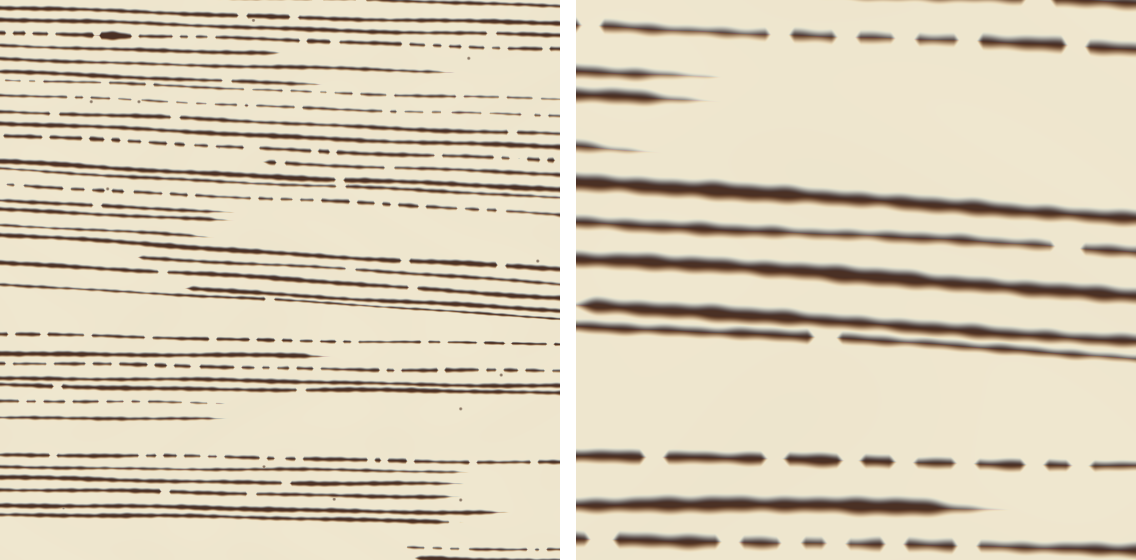
Left: the whole. Right: its middle third, enlarged.
Give the GLSL for this texture, as a Shadertoy shader.

```glsl
float hash(vec2 p) {
    p = fract(p * vec2(0.1031, 0.1137) + 0.17);
    p += dot(p, p.yx + 33.33);
    return fract((p.x + p.y) * p.x * 7.31);
}

// Downward drift of a grain line, by its height at the left edge
float slope(float t) {
    return mix(0.028, 0.064, smoothstep(0.0, 0.5, t)) - 0.05 * smoothstep(0.49, 0.62, t);
}

// One-dimensional cellular noise: isolated skips in the ink
float skips(float x, float seed, float chance, float width) {
    float cell = floor(x);
    float centre = 0.25 + 0.5 * hash(vec2(cell, seed));
    float present = step(hash(vec2(cell + 40.0, seed + 9.0)), chance);
    return present * (1.0 - smoothstep(width * 0.3, width, abs(fract(x) - centre)));
}

// Half width of the stroke in one row; negative where the ink fades out
float strokeWidth(float row, float t, float x) {
    float kind = hash(vec2(row, 3.0));
    float phase = 40.0 * hash(vec2(row, 5.0));
    float w = mix(0.0017, 0.0036, hash(vec2(row, 8.0)));

    // Swelling and ragged edges
    w += 0.0005 * sin(x * 13.0 + phase) + 0.0004 * sin(x * 47.0 + phase * 2.0);
    w += 0.0003 * sin(x * 161.0 + phase * 3.0) + 0.0003 * sin(x * 283.0 + phase * 5.0);

    // Occasional skips, and some rows broken into dashes
    w -= 0.007 * skips(x * 9.0 + phase, row, 0.16, 0.1);
    if (kind > 0.82) {
        w -= 0.0008 + 0.006 * skips(x * 27.0 + phase, row + 60.0, 0.6, 0.25);
    }

    // Free ends: some rows stop short, others start late
    float start = -1.0, end = 2.0;
    float r = hash(vec2(row, 12.0));
    if (kind < 0.2) end = 0.4 + 0.55 * r;
    else if (kind < 0.3) start = 0.1 + 0.4 * r;
    if (t > 0.69 && t < 0.775) { start = -1.0; end = 0.18 + 0.3 * r; }
    if (t > 0.815 && t < 0.945) { start = -1.0; end = 0.8 + 0.14 * r; }
    if (t > 0.945) { start = 0.66 + 0.08 * r; end = 2.0; }
    w -= 0.008 * smoothstep(end - 0.1, end, x);
    w -= 0.008 * (1.0 - smoothstep(start, start + 0.025, x));

    // Rare dark knots
    float knot = (x - 0.2 - 0.7 * hash(vec2(row, 21.0))) / 0.03;
    w += 0.0045 * step(0.88, hash(vec2(row, 17.0))) * exp(-knot * knot);

    // Bare bands
    bool bare = (t > 0.515 && t < 0.58) || (t > 0.75 && t < 0.782) || (t > 0.935 && t < 0.962);
    return bare ? -1.0 : w;
}

void mainImage(out vec4 fragColor, in vec2 fragCoord) {
    vec2 uv = fragCoord / iResolution.xy;
    float x = uv.x;

    // Follow the drifting grain back to its height at the left edge
    float t = 1.0 - uv.y;
    for (int i = 0; i < 5; i++) t = 1.0 - uv.y - x * slope(t);

    float rows = 44.0;
    float soft = max(0.003, 0.8 / iResolution.y);
    vec3 ink = vec3(0.0);

    // Strokes of the neighbouring rows, with a slight colour fringe
    for (int i = -2; i <= 2; i++) {
        float row = floor(t * rows) + float(i);
        float jitter = 0.55 * (hash(vec2(row, 1.0)) - 0.5);
        float base = (row + 0.5 + jitter) / rows;
        float phase = 30.0 * hash(vec2(row, 2.0));
        float wave = 0.0017 * sin(x * 7.0 + phase) + 0.0007 * sin(x * 19.0 + phase * 2.0)
                   + 0.0002 * sin(x * 120.0 + phase * 3.0);
        vec3 d = abs(t - base - wave + vec3(0.0003, 0.0, -0.0003));
        float w = strokeWidth(row, base, x);
        ink = max(ink, 1.0 - smoothstep(vec3(w - soft), vec3(w + soft), d));
    }

    // Sparse specks
    vec2 cell = floor(uv * 14.0);
    vec2 centre = 0.2 + 0.6 * vec2(hash(cell + 70.0), hash(cell.yx + 90.0));
    float speck = 1.0 - smoothstep(0.01, 0.06, length(fract(uv * 14.0) - centre));
    ink = max(ink, vec3(0.6 * speck * step(0.93, hash(cell + 130.0))));

    // Paper with a faint mottle
    float mottle = sin(x * 17.0 + 3.0 * sin(uv.y * 11.0)) * sin(uv.y * 23.0 + 2.0 * sin(x * 9.0));
    vec3 paper = vec3(0.935, 0.902, 0.808) + 0.004 * mottle;
    vec3 brown = vec3(0.29, 0.19, 0.14);
    fragColor = vec4(mix(paper, brown, ink), 1.0);
}
```
